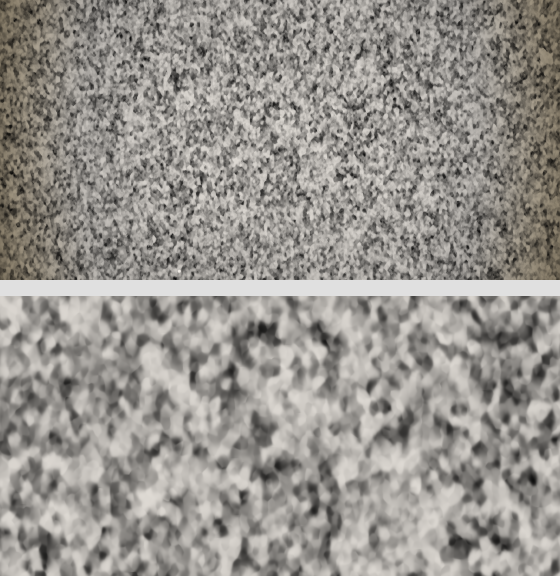
Top, the full canvas; bottom, a detail of the centre.
Give the GLSL for this texture, as a WebGL 2 fragment shader.

```glsl
#version 300 es
precision highp float;
// Grey woollen felt: fine mottled tufts, faint creases, rare flecks, warm dark edges.

#define TUFTS 84.0          // tufts per canvas height
#define FIBRES 130.0        // fine fibres per canvas height
#define CLUMPS 24.0         // soft patches per canvas height
#define BASE_TONE 0.632     // mean brightness in the centre
#define CONTRAST 0.93       // strength of the mottling
#define CREASE_DEPTH 0.08   // darkening along creases
#define FLECK_SHARE 0.012   // share of cells holding a bright fleck
#define EDGE_FALLOFF vec3(0.10, 0.27, 0.08) // weights of x^2, x^4, y^2
#define CENTRE_TINT vec3(1.02, 1.0, 0.972)
#define EDGE_TINT vec3(1.09, 1.0, 0.83)

uniform vec2 u_resolution;
out vec4 fragColor;

vec3 hash3(vec2 cell) {
    vec3 h = fract(cell.xyx * vec3(0.1031, 0.1030, 0.0973));
    h += dot(h, h.yxz + 33.33);
    return fract((h.xxy + h.yzz) * h.zyx);
}

float valueNoise(vec2 p) {
    vec2 cell = floor(p);
    vec2 f = fract(p);
    f = f * f * (3.0 - 2.0 * f);
    float low = mix(hash3(cell).x, hash3(cell + vec2(1, 0)).x, f.x);
    float high = mix(hash3(cell + vec2(0, 1)).x, hash3(cell + vec2(1, 1)).x, f.x);
    return mix(low, high, f.y);
}

// Blends the greys of nearby elongated tufts, each leaning at random off the vertical.
float tuftNoise(vec2 p, float seed) {
    vec2 cell = floor(p);
    float total = 0.0;
    float weights = 0.0;
    for (int y = -1; y <= 1; y++) {
        for (int x = -1; x <= 1; x++) {
            vec2 id = cell + vec2(x, y);
            vec3 rnd = hash3(id + seed);
            vec3 look = hash3(id + seed + 217.0);
            vec2 d = p - id - 0.1 - 0.8 * rnd.xy;
            float lean = (look.x - 0.5) * 1.8;
            float c = cos(lean);
            float s = sin(lean);
            d = vec2(c * d.x + s * d.y, c * d.y - s * d.x);
            float w = exp(-dot(d * d, vec2(7.2, 3.0)));
            total += w * look.y;
            weights += w;
        }
    }
    return total / weights;
}

// Sparse thin dark streaks, nearly horizontal.
float creases(vec2 p) {
    float streak = valueNoise(vec2(p.x * 3.0, (p.y + 0.03 * p.x) * 38.0) + 61.0);
    float patches = valueNoise(p * vec2(2.5, 5.0) + 90.0);
    return smoothstep(0.72, 0.98, streak) * smoothstep(0.5, 0.8, patches);
}

float flecks(vec2 p) {
    vec2 cell = floor(p * 10.0);
    vec3 rnd = hash3(cell + 431.0);
    float d = length(fract(p * 10.0) - 0.2 - 0.6 * rnd.xy);
    return step(1.0 - FLECK_SHARE, rnd.z) * smoothstep(0.085, 0.025, d);
}

void main() {
    vec2 p = gl_FragCoord.xy / u_resolution.y;
    vec2 q = 2.0 * gl_FragCoord.xy / u_resolution - 1.0;

    // Mottling at three scales, skewed towards the darks
    float clump = valueNoise(p * CLUMPS + 13.0);
    float grain = 0.61 * tuftNoise(p * TUFTS * vec2(1.0, 0.88), 5.0)
                + 0.24 * tuftNoise(p * FIBRES, 149.0)
                + 0.15 * clump - 0.5;
    grain -= 1.0 * grain * grain;
    float tone = BASE_TONE + CONTRAST * grain - CREASE_DEPTH * creases(p);

    // Light falls off towards the sides
    vec2 q2 = q * q;
    tone *= 1.0 - dot(EDGE_FALLOFF, vec3(q2.x, q2.x * q2.x, q2.y));
    tone = mix(tone, 0.92, flecks(p));

    // Tint warms gradually near the left and right edges
    float warmth = smoothstep(0.68, 1.1, abs(q.x) + 0.06 * q2.y);
    fragColor = vec4(clamp(tone * mix(CENTRE_TINT, EDGE_TINT, warmth), 0.0, 1.0), 1.0);
}
```
